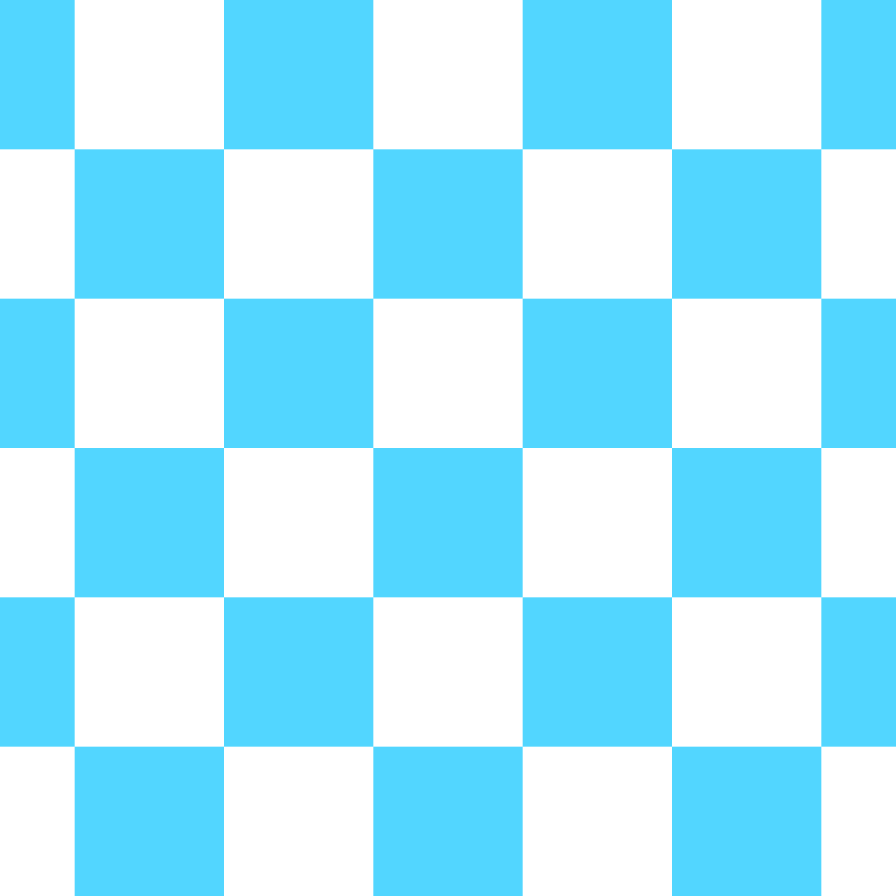
Reproduce this pattern procedurally as a three.js fragment shader.

```glsl
varying vec2 vUv;

const float SQUARES = 6.0;               // squares across and up
const vec2 SHIFT = vec2(0.5, 0.0);       // offset of the grid, in squares
const vec3 WHITE = vec3(1.0);
const vec3 SKY_BLUE = vec3(0.32, 0.84, 1.0);

// Signed distance to the nearest grid line: positive in even cells, negative in odd
vec2 signedEdge(vec2 p) {
  return abs(mod(p - 0.5, 2.0) - 1.0) - 0.5;
}

void main() {
  vec2 grid = vUv * SQUARES + SHIFT;

  // Square waves with edges smoothed over one pixel
  vec2 wave = clamp(2.0 * signedEdge(grid) / fwidth(grid), -1.0, 1.0);

  // Cells of odd parity are blue
  float blue = 0.5 - 0.5 * wave.x * wave.y;
  gl_FragColor = vec4(mix(WHITE, SKY_BLUE, blue), 1.0);
}
```
